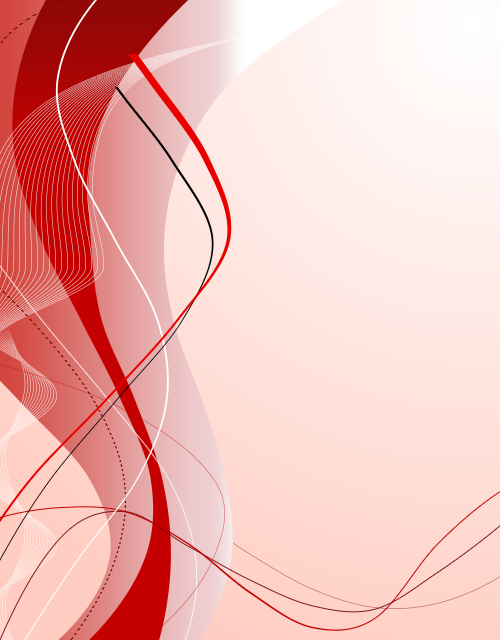
This background is drawn by a Shadertoy shader. Its source:

```glsl
// Flowing red ribbon over pink bands and cream, with fine crossing curves and white mesh.

// Sheet is 6 units wide and 7.68 tall, y measured down from the top.
const vec2 SHEET = vec2(6.0, 7.68);
const vec2 GLOW_CENTRE = vec2(5.7, 0.3);
const float GLOW_REACH = 8.2;
const int MESH_STRANDS = 22;
const int TAIL_STRANDS = 12;
const float MESH_WIDTH = 0.0035;
const float DOT_RATE = 115.0;

const vec3 WHITE = vec3(1.0);
const vec3 CREAM = vec3(1.0, 0.80, 0.755);
const vec3 CORAL = vec3(0.82, 0.26, 0.23);
const vec3 ROSE = vec3(0.88, 0.57, 0.56);
const vec3 PALE = vec3(0.935, 0.81, 0.82);
const vec3 RIBBON_DARK = vec3(0.57, 0.03, 0.025);
const vec3 RIBBON_RED = vec3(0.77, 0.0, 0.0);
const vec3 BRIGHT_RED = vec3(0.92, 0.0, 0.0);
const vec3 MAROON = vec3(0.45, 0.02, 0.02);

// Evenly spaced spline knots: x along y for tall curves, y along x for wide ones.
const float[9] RIBBON_LEFT = float[9](0.55, 0.20, 0.18, 0.49, 0.97, 1.45, 1.81, 1.73, 1.07);
const float[9] RIBBON_RIGHT = float[9](2.26, 1.46, 1.09, 1.09, 1.22, 1.62, 1.95, 2.05, 1.91);
const float[9] BAND_RIGHT = float[9](4.14, 2.80, 2.18, 1.97, 2.08, 2.42, 2.71, 2.77, 2.40);
const float[9] BAND_LEFT = float[9](-2.4, -2.2, -2.0, -1.5, -0.70, 0.22, 1.08, 1.31, 0.70);
const float[9] WHITE_CURVE = float[9](1.15, 0.69, 0.89, 1.38, 1.89, 2.00, 1.64, 0.93, 0.30);
const float[9] RED_CURVE = float[9](1.10, 1.82, 2.48, 2.74, 2.13, 1.27, 0.36, -0.30, -0.8);
const float[9] BLACK_CURVE = float[9](0.80, 1.34, 2.06, 2.55, 2.19, 1.40, 0.60, 0.0, -0.45);
const float[9] DOTTED_CURVE = float[9](-2.8, -2.2, -1.5, -0.60, 0.37, 1.12, 1.49, 1.38, 0.85);
const float[9] PALE_CURVE = float[9](-2.8, -2.0, -1.1, -0.25, 0.50, 1.30, 2.03, 2.35, 2.22);
const float[9] FAINT_CURVE = float[9](-6.0, -5.0, -4.0, -3.0, -1.6, 1.25, 2.57, 2.55, 1.75);
const float[9] RED_WAVE = float[9](6.21, 6.09, 6.14, 6.52, 7.11, 7.53, 7.42, 6.53, 5.90);
const float[9] DARK_WAVE = float[9](7.68, 6.43, 6.14, 6.55, 6.96, 7.27, 7.31, 6.87, 6.31);
const float[9] FAINT_WAVE = float[9](4.5, 5.3, 5.8, 6.15, 6.65, 7.07, 7.29, 7.24, 6.92);

float pixelSize;

// Catmull-Rom spline; returns value and slope at s along the given span.
vec2 spline(float[9] k, float s, float span) {
    float u = clamp(s / span, 0.0, 1.0) * 8.0;
    int i = min(int(u), 7);
    float f = u - float(i);
    float b = k[i], c = k[i + 1];
    float a = i > 0 ? k[max(i - 1, 0)] : 3.0 * (k[0] - k[1]) + k[2];
    float d = i < 7 ? k[min(i + 2, 8)] : 3.0 * (k[8] - k[7]) + k[6];
    float c1 = 0.5 * (c - a);
    float c2 = a - 2.5 * b + 2.0 * c - 0.5 * d;
    float c3 = 0.5 * (d - a) + 1.5 * (b - c);
    return vec2(b + f * (c1 + f * (c2 + f * c3)),
                (c1 + f * (2.0 * c2 + 3.0 * f * c3)) * 8.0 / span);
}

float signedGap(float s, vec2 curve) {
    return (s - curve.x) / sqrt(1.0 + curve.y * curve.y);
}

float rightOf(float s, vec2 curve) {
    return clamp(0.5 + signedGap(s, curve) / pixelSize, 0.0, 1.0);
}

// Coverage of a line, fading when it is thinner than a pixel.
float stroke(float s, vec2 curve, float halfWidth) {
    float edge = 0.5 + (halfWidth - abs(signedGap(s, curve))) / pixelSize;
    return clamp(min(edge, 2.0 * halfWidth / pixelSize), 0.0, 1.0);
}

// Left and right borders of the white mesh at height y.
vec2 meshEdges(float y) {
    float h = y - 0.45;
    float bulge = (y - 3.2) / 0.6;
    float left = -0.3 + 3.2 * exp(-1.7 * h);
    float right = 1.06 + 1.84 * exp(-2.2 * h) + 0.18 * exp(-bulge * bulge);
    return vec2(left, right - 1.2 * smoothstep(3.2, 4.15, y));
}

float whiteMesh(vec2 p) {
    float ink = 0.0;
    vec2 edges = meshEdges(p.y);
    vec2 slopes = (meshEdges(p.y + 0.01) - edges) / 0.01;
    float upper = smoothstep(0.38, 0.46, p.y) * (1.0 - smoothstep(4.1, 4.2, p.y));
    for (int i = 0; i < MESH_STRANDS; i++) {
        float t = float(i) / float(MESH_STRANDS - 1);
        vec2 strand = vec2(mix(edges.x, edges.y, t), mix(slopes.x, slopes.y, t));
        ink = max(ink, upper * stroke(p.x, strand, MESH_WIDTH));
    }
    // Twisting tail in the lower left corner.
    float lower = smoothstep(3.8, 4.2, p.y);
    for (int i = 0; i < TAIL_STRANDS; i++) {
        float t = float(i) / float(TAIL_STRANDS - 1);
        float phase = (p.y - 4.6) * 3.5 - 0.5 * t;
        float amp = mix(0.12, 0.5, t);
        vec2 strand = vec2(0.18 + amp * cos(phase), -3.5 * amp * sin(phase));
        ink = max(ink, lower * stroke(p.x, strand, MESH_WIDTH));
    }
    return ink;
}

void mainImage(out vec4 fragColor, in vec2 fragCoord) {
    vec2 uv = fragCoord / iResolution.xy;
    vec2 p = vec2(uv.x, 1.0 - uv.y) * SHEET;
    float x = p.x, y = p.y;
    pixelSize = SHEET.y / iResolution.y;

    // Cream ground and the pink band
    vec3 col = mix(WHITE, CREAM, min(distance(p, GLOW_CENTRE) / GLOW_REACH, 1.0));
    vec3 band = mix(CORAL, ROSE, smoothstep(-0.2, 1.7, x));
    band = mix(band, PALE, smoothstep(1.1, 2.6, x));
    band = mix(band, WHITE, smoothstep(2.5, 3.0, x));
    float inBand = rightOf(x, spline(BAND_LEFT, y, SHEET.y))
                 * (1.0 - rightOf(x, spline(BAND_RIGHT, y, SHEET.y)));
    col = mix(col, band, inBand);

    // Ribbon
    vec3 ribbon = mix(RIBBON_DARK, RIBBON_RED, smoothstep(0.0, 2.0, y));
    float inRibbon = rightOf(x, spline(RIBBON_LEFT, y, SHEET.y))
                   * (1.0 - rightOf(x, spline(RIBBON_RIGHT, y, SHEET.y)));
    col = mix(col, ribbon, inRibbon);

    // Mesh, dotted and faint lines
    col = mix(col, WHITE, 0.8 * whiteMesh(p));
    float dots = smoothstep(-0.4, 0.4, sin(DOT_RATE * y));
    vec2 cornerArc = vec2(0.75 - 2.1 * y + 1.3 * y * y, -2.1 + 2.6 * y);
    float dotted = stroke(x, spline(DOTTED_CURVE, y, SHEET.y), 0.007);
    dotted = max(dotted, stroke(x, cornerArc, 0.007) * step(y, 0.7));
    col = mix(col, MAROON, dotted * dots);
    col = mix(col, WHITE, 0.8 * stroke(x, spline(PALE_CURVE, y, SHEET.y), 0.006));
    col = mix(col, RIBBON_RED, 0.5 * stroke(x, spline(FAINT_CURVE, y, SHEET.y), 0.004));

    // Waves along the bottom
    col = mix(col, MAROON, 0.5 * step(2.8, x) * stroke(y, spline(FAINT_WAVE, x, SHEET.x), 0.004));
    col = mix(col, MAROON, 0.9 * stroke(y, spline(DARK_WAVE, x, SHEET.x), 0.006));
    float waveWidth = mix(0.006, 0.010, exp(-pow((x - 3.0) / 0.9, 2.0)));
    col = mix(col, RIBBON_RED, stroke(y, spline(RED_WAVE, x, SHEET.x), waveWidth));

    // Bold curves, tapering downwards
    float whiteWidth = mix(0.011, 0.007, smoothstep(4.5, 6.0, y));
    col = mix(col, WHITE, stroke(x, spline(WHITE_CURVE, y, SHEET.y), whiteWidth));
    float blackWidth = mix(0.013, 0.005, smoothstep(2.2, 4.0, y));
    col = mix(col, vec3(0.0), step(1.04, y) * stroke(x, spline(BLACK_CURVE, y, SHEET.y), blackWidth));
    float redWidth = mix(0.042, 0.012, smoothstep(1.2, 3.8, y));
    col = mix(col, BRIGHT_RED, step(0.65, y) * stroke(x, spline(RED_CURVE, y, SHEET.y), redWidth));

    fragColor = vec4(col, 1.0);
}
```
